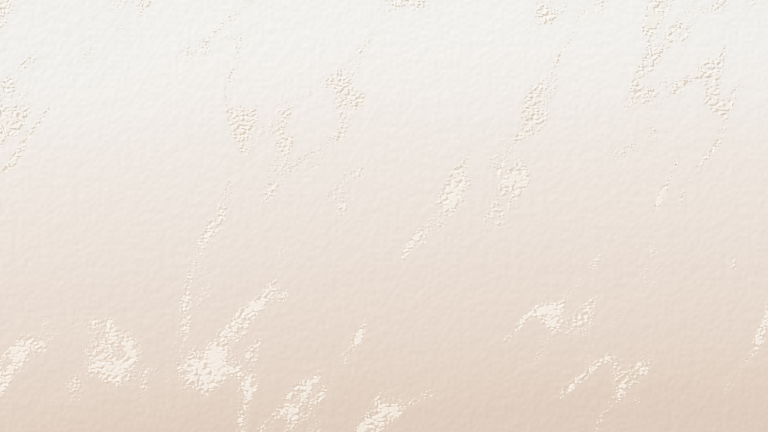
This texture is drawn by a WebGL 1 fragment shader. Its source:

```glsl
precision highp float;
// Worn plaster wall: an off-white to warm beige vertical wash with a fine grain.
// Thin broken diagonal veins come from contours of stretched layered noise;
// cellular noise splits them into small raised flakes, lit from the upper left.
uniform vec2 u_resolution;

const vec3 CHALK = vec3(0.950, 0.943, 0.930);
const vec3 SHELL = vec3(0.932, 0.896, 0.864);
const vec3 SAND = vec3(0.910, 0.854, 0.810);
const vec3 CLAY = vec3(0.876, 0.808, 0.748);
const vec3 FLAKE = vec3(0.980, 0.962, 0.930);
const vec3 SHADE = vec3(0.74, 0.66, 0.54);

vec2 hash2(vec2 cell) {
  vec2 s = vec2(dot(cell, vec2(127.1, 311.7)), dot(cell, vec2(269.5, 183.3)));
  return fract(sin(s) * 43758.55);
}

float valueNoise(vec2 p) {
  vec2 i = floor(p);
  vec2 f = fract(p);
  f = f * f * (3.0 - 2.0 * f);
  float low = mix(hash2(i).x, hash2(i + vec2(1.0, 0.0)).x, f.x);
  float high = mix(hash2(i + vec2(0.0, 1.0)).x, hash2(i + 1.0).x, f.x);
  return mix(low, high, f.y);
}

float layeredNoise(vec2 p) {
  float sum = 0.0;
  float weight = 0.5;
  for (int i = 0; i < 4; i++) {
    sum += weight * valueNoise(p);
    p = mat2(1.6, 1.2, -1.2, 1.6) * p + 7.3;
    weight *= 0.5;
  }
  return sum / 0.9375;
}

// Distance to the nearest scattered cell centre
float cellDistance(vec2 p) {
  vec2 i = floor(p);
  vec2 f = fract(p);
  float nearest = 2.0;
  for (int y = -1; y <= 1; y++) {
    for (int x = -1; x <= 1; x++) {
      vec2 offset = vec2(float(x), float(y));
      nearest = min(nearest, length(offset + hash2(i + offset) - f));
    }
  }
  return nearest;
}

// One set of broken veins, leaning up to the right
float veinStrength(vec2 p, float seed, float width) {
  vec2 bent = p + 0.10 * (valueNoise(p * 3.0 + seed) - 0.5);
  vec2 q = vec2(dot(bent, vec2(0.82, -0.57)) * 4.6, dot(bent, vec2(0.57, 0.82)) * 1.6);
  float band = 1.0 - smoothstep(0.0, width, abs(layeredNoise(q + seed) - 0.5));
  float gaps = smoothstep(0.38, 0.68, layeredNoise(p * 5.0 + seed * 2.1));
  return band * gaps;
}

// Coverage by raised flakes inside a vein
float flakes(vec2 p, float vein, float scale) {
  vec2 q = p * vec2(0.85, 1.15) * scale;
  q += 1.2 * valueNoise(q * 0.8 + 3.0);
  return smoothstep(-0.05, 0.45, vein - cellDistance(q));
}

// Difference across a small step, seen as light and shade
float grainRelief(vec2 p, float scale) {
  vec2 q = p * scale;
  return valueNoise(q) - valueNoise(q + vec2(0.6, -0.7));
}

vec3 wallWash(float depth) {
  vec3 colour = mix(CHALK, SHELL, smoothstep(0.08, 0.52, depth));
  colour = mix(colour, SAND, smoothstep(0.42, 0.80, depth));
  return mix(colour, CLAY, smoothstep(0.72, 1.06, depth));
}

void main() {
  vec2 p = gl_FragCoord.xy / u_resolution.y;
  float height = p.y;

  // Wash, sinking a little unevenly and warmer toward the right
  float cloud = layeredNoise(p * 2.2 + 31.0) - 0.5;
  float depth = 1.0 - height + 0.14 * cloud + 0.07 * (p.x - 0.9);
  vec3 colour = wallWash(depth);

  // Fine grain of the bare wall
  float grain = grainRelief(p, 135.0) + 0.45 * grainRelief(p + 5.0, 70.0);
  colour += 0.019 * grain + 0.012 * cloud;

  // Two vein sets, worn thin by a ragged small-scale mask
  float vein = max(veinStrength(p, 11.0, 0.065), veinStrength(p, 47.0, 0.055));
  float wear = layeredNoise(p * 22.0 + 9.0);
  vein *= mix(0.35, 1.0, smoothstep(0.30, 0.68, wear));

  // Flakes: pale faces low on the wall, tan shadows stronger near the top
  vec2 lightStep = vec2(0.004, -0.004);
  float face = flakes(p, vein, 115.0);
  float relief = face - flakes(p - lightStep, vein, 115.0);
  float upper = smoothstep(0.35, 0.85, height);
  colour = mix(colour, FLAKE, face * mix(0.62, 0.30, upper));
  colour = mix(colour, SHADE, max(-relief, 0.0) * mix(0.32, 0.46, upper));
  colour += max(relief, 0.0) * 0.035;

  // Soft dusting around the veins, and a faint tan stain higher up
  colour = mix(colour, FLAKE, 0.16 * vein * (1.0 - upper));
  colour = mix(colour, SHADE, 0.06 * vein * upper);
  gl_FragColor = vec4(clamp(colour, 0.0, 1.0), 1.0);
}
```
